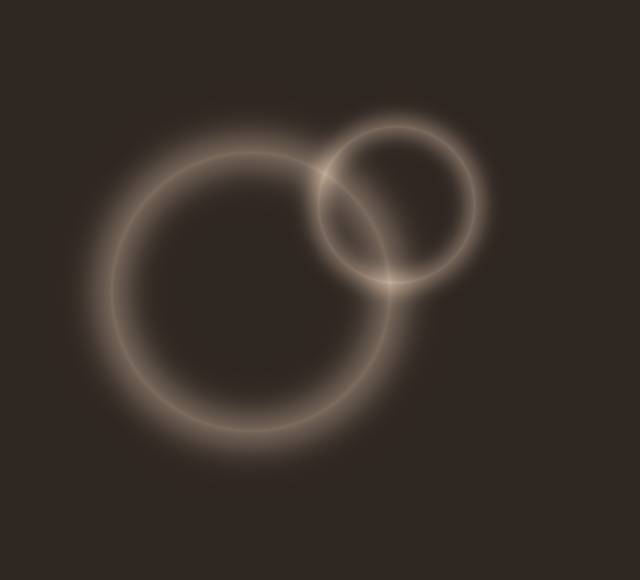
Give the GLSL for this background, as a WebGL 1 fragment shader.

```glsl
precision highp float;

uniform vec2 u_resolution;

const vec3 BACKGROUND = vec3(0.182, 0.149, 0.130);
const vec3 HALO_COLOR = vec3(0.232, 0.208, 0.185);
const vec3 RIM_COLOR = vec3(0.072, 0.066, 0.056);

// Signed distance to a circle, measured in radii
float ringDistance(vec2 point, vec2 center, float radius) {
    return length(point - center) / radius - 1.0;
}

// Soft bell around the outline
float halo(float dist, float width) {
    float t = dist / width;
    return exp(-t * t);
}

// Thin bright crest on the outline
float rim(float dist, float width) {
    return exp(-abs(dist) / width);
}

// Light of one glowing ring
vec3 glowingRing(vec2 point, vec2 center, float radius) {
    float dist = ringDistance(point, center, radius);
    return HALO_COLOR * halo(dist, 0.19) + RIM_COLOR * rim(dist, 0.028);
}

void main() {
    // Centered coordinates, one unit per canvas height
    vec2 point = (gl_FragCoord.xy - 0.5 * u_resolution) / u_resolution.y;

    // Overlapping rings add their light
    vec3 color = BACKGROUND;
    color += glowingRing(point, vec2(-0.119, -0.003), 0.240);
    color += glowingRing(point, vec2(0.132, 0.147), 0.1345);

    gl_FragColor = vec4(color, 1.0);
}
```
